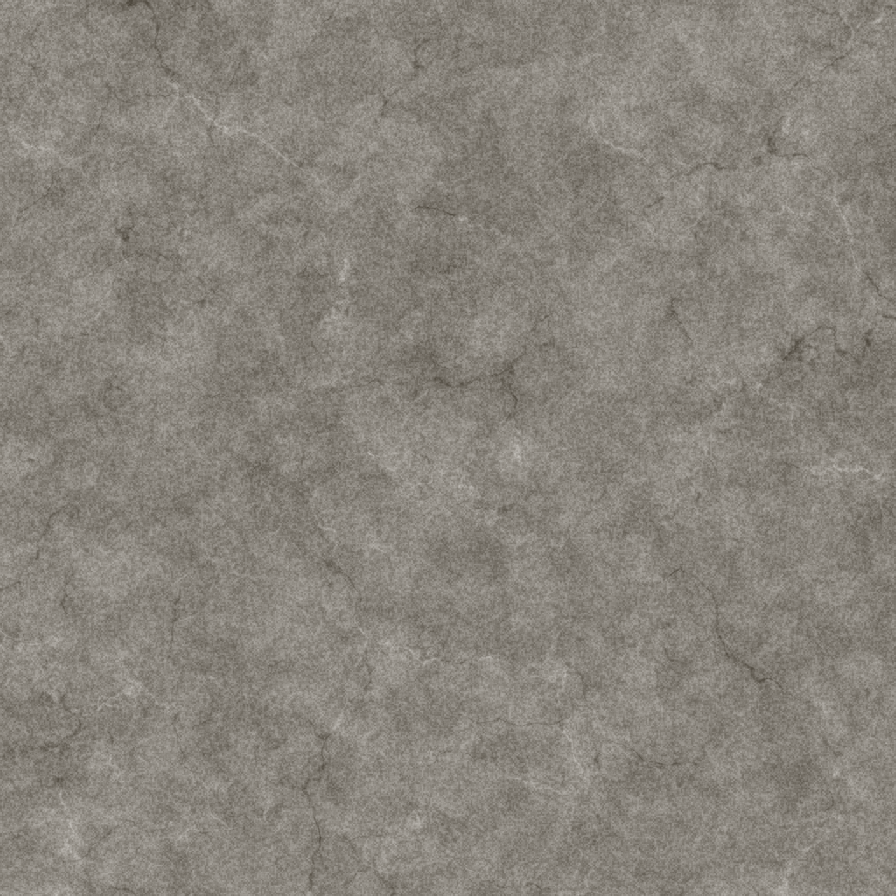
Reproduce this texture procedurally as a WebGL 1 fragment shader.

```glsl
precision highp float;
// Grey-brown weathered stone with crumbly mottling, broken veins and fine grain.

uniform vec2 u_resolution;

const vec3 STONE = vec3(0.535, 0.516, 0.484);
const vec3 TONE_TINT = vec3(0.98, 1.0, 1.04);

float hash(vec2 p) {
  vec3 q = fract(vec3(p.xyx) * 0.1031);
  q += dot(q, q.yzx + 33.33);
  return fract((q.x + q.y) * q.z);
}

vec2 hash2(vec2 p) {
  return vec2(hash(p + 17.3), hash(p + 71.9));
}

float noise(vec2 p) {
  vec2 cell = floor(p);
  vec2 f = fract(p);
  vec2 s = f * f * (3.0 - 2.0 * f);
  float low = mix(hash(cell), hash(cell + vec2(1.0, 0.0)), s.x);
  float high = mix(hash(cell + vec2(0.0, 1.0)), hash(cell + 1.0), s.x);
  return mix(low, high, s.y);
}

// Rotated octaves of noise, centred on zero.
float fbm(vec2 p, float gain) {
  float sum = 0.0;
  float total = 0.0;
  float weight = 1.0;
  for (int i = 0; i < 5; i++) {
    sum += weight * (noise(p) - 0.5);
    total += weight;
    weight *= gain;
    p = mat2(1.6, 1.2, -1.2, 1.6) * p + 13.7;
  }
  return sum / total;
}

vec2 warp(vec2 p, float scale, float amount) {
  return p + amount * vec2(fbm(p * scale + 5.2, 0.6), fbm(p * scale + 41.8, 0.6));
}

// Distance to the nearest border between irregular cells.
float crackDistance(vec2 p) {
  vec2 cell = floor(p);
  vec2 f = fract(p);
  vec2 nearest = vec2(0.0);
  float best = 8.0;
  for (int y = -1; y <= 1; y++) {
    for (int x = -1; x <= 1; x++) {
      vec2 g = vec2(float(x), float(y));
      vec2 r = g + hash2(cell + g) - f;
      float d = dot(r, r);
      if (d < best) {
        best = d;
        nearest = r;
      }
    }
  }
  float border = 8.0;
  for (int y = -2; y <= 2; y++) {
    for (int x = -2; x <= 2; x++) {
      vec2 g = vec2(float(x), float(y));
      vec2 r = g + hash2(cell + g) - f;
      vec2 gap = r - nearest;
      if (dot(gap, gap) > 0.0001) {
        border = min(border, dot(0.5 * (r + nearest), normalize(gap)));
      }
    }
  }
  return border;
}

// Tone of one vein network: pale and dark stretches with ragged halos.
float veins(vec2 p, float scale, float width, float seed) {
  vec2 q = warp(p + seed, 9.0, 0.12);
  q = mat2(0.8, -0.5, 0.6, 0.8) * q;
  float d = crackDistance(q * scale) / scale;
  float core = 1.0 - smoothstep(0.1 * width, width, d);
  float ragged = clamp(0.5 + 3.0 * fbm(p * 60.0 + seed, 0.7), 0.0, 1.0);
  float halo = exp(-d / (3.0 * width)) * ragged;
  float present = smoothstep(-0.14, 0.08, fbm(p * 6.0 + seed, 0.6));
  float shade = fbm(p * 17.0 + seed + 9.0, 0.7);
  float pale = smoothstep(-0.1, 0.06, shade);
  float dark = 1.0 - smoothstep(-0.06, 0.12, shade);
  return present * (pale * (0.07 * core + 0.055 * halo)
                  - dark * (0.075 * core + 0.05 * halo));
}

// Thin meandering creases along the zero line of a noise field.
float creases(vec2 p, float scale, float seed) {
  float line = 1.0 - smoothstep(0.0, 0.02, abs(fbm(p * scale + seed, 0.6)));
  return line * smoothstep(-0.04, 0.12, fbm(p * 12.0 + seed + 3.0, 0.6));
}

// Small patches with crinkled outlines over a faint broad cloud.
float mottling(vec2 p) {
  vec2 q = warp(p, 22.0, 0.05);
  float patches = smoothstep(-0.12, 0.12, fbm(q * 24.0, 0.6)) - 0.5;
  return 0.1 * fbm(q * 9.0 + 4.0, 0.6) + 0.042 * patches
       + 0.15 * fbm(q * 48.0 + 8.0, 0.75);
}

float grain(vec2 p) {
  vec2 turned = mat2(0.8, 0.6, -0.6, 0.8) * p;
  return 0.09 * (noise(turned * 300.0) - 0.5) + 0.1 * (hash(floor(p * 512.0)) - 0.5);
}

void main() {
  vec2 p = gl_FragCoord.xy / min(u_resolution.x, u_resolution.y);
  float tone = mottling(p) + grain(p);
  tone += veins(p, 4.2, 0.0034, 2.0);
  tone += 0.75 * veins(p, 8.0, 0.0025, 23.0);
  tone += 0.03 * creases(p, 13.0, 31.0) - 0.04 * creases(p, 16.0, 57.0);
  gl_FragColor = vec4(STONE + tone * TONE_TINT, 1.0);
}
```
